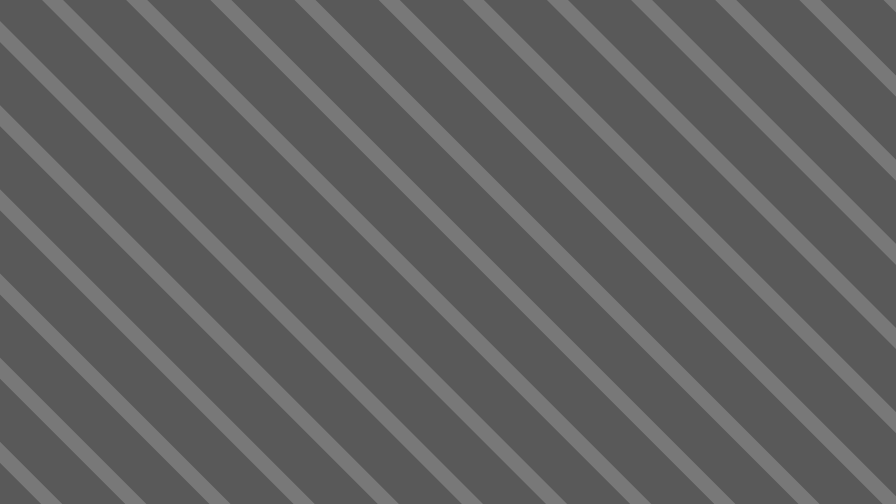
This pattern is drawn by a WebGL 1 fragment shader. Its source:

```glsl
precision highp float;
// Evenly spaced light grey diagonal stripes falling to the right on dark grey.

uniform vec2 u_resolution;

void main() {
    // Canvas heights, measured from the upper left corner
    vec2 p = vec2(gl_FragCoord.x, u_resolution.y - gl_FragCoord.y) / u_resolution.y;

    // Stripe periods counted perpendicular to the 45 degree bands
    float periodsPerHeight = 288.0 / 34.0;
    float across = (p.x - p.y) * 0.70711 * periodsPerHeight;
    float pixel = periodsPerHeight / u_resolution.y;

    // Each band fills a quarter of its period, centred at five eighths
    float bandDistance = abs(fract(across - 0.125) - 0.5) - 0.125;
    float band = 1.0 - smoothstep(-0.6 * pixel, 0.6 * pixel, bandDistance);

    gl_FragColor = vec4(mix(vec3(0.35), vec3(0.47), band), 1.0);
}
```
